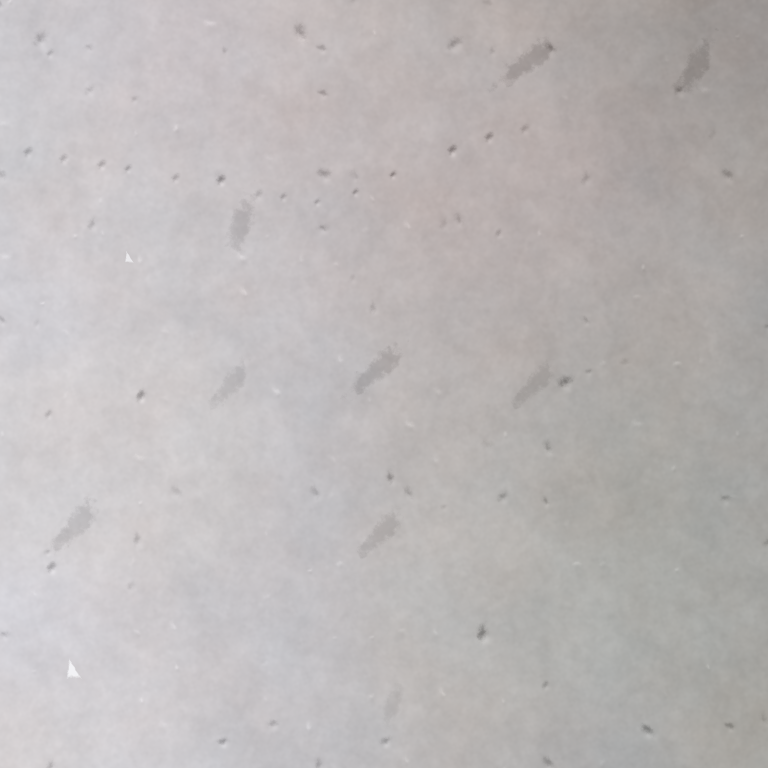
Reproduce this texture procedurally as a Shadertoy shader.

```glsl
// Weathered plaster wall: a light-to-dark wash with faint colour tints and
// layered noise mottling, then sparse pits, a sagging pit trail, slanted
// soft scuffs and two bright chips, all scattered by hashed cells.

const vec3 LIGHT_PLASTER = vec3(0.836, 0.824, 0.832);
const vec3 DARK_PLASTER = vec3(0.660, 0.640, 0.626);
const vec3 PINK_TINT = vec3(0.012, -0.008, -0.006);
const vec3 GREEN_TINT = vec3(-0.014, 0.005, -0.002);
const vec3 BLUE_TINT = vec3(-0.008, -0.002, 0.012);
const vec3 CHIP_WHITE = vec3(0.95, 0.95, 0.96);

float hash(vec2 p) {
    vec3 q = fract(vec3(p.xyx) * 0.1031);
    q += dot(q, q.yzx + 33.33);
    return fract((q.x + q.y) * q.z);
}

vec2 hash2(vec2 p) {
    return vec2(hash(p + 17.3), hash(p + 61.7));
}

float noise(vec2 p) {
    vec2 i = floor(p), f = fract(p);
    f = f * f * (3.0 - 2.0 * f);
    return mix(mix(hash(i), hash(i + vec2(1, 0)), f.x),
               mix(hash(i + vec2(0, 1)), hash(i + vec2(1, 1)), f.x), f.y);
}

// Fractal noise centred on zero
float fbm(vec2 p) {
    float sum = 0.0, amp = 0.5;
    for (int i = 0; i < 5; i++) {
        p = mat2(1.6, 1.2, -1.2, 1.6) * p + 7.1;
        sum += amp * (noise(p) - 0.5);
        amp *= 0.55;
    }
    return sum;
}

float glow(vec2 p, vec2 centre, float radius) {
    vec2 d = (p - centre) / radius;
    return exp(-dot(d, d));
}

vec2 rotate(vec2 p, float angle) {
    float c = cos(angle), s = sin(angle);
    return vec2(c * p.x + s * p.y, c * p.y - s * p.x);
}

// Ragged shadowed hollow with a pale lower lip
float pit(vec2 p, float radius, float angle) {
    vec2 q = rotate(p, angle) * vec2(0.75, 1.25);
    q += radius * 1.2 * vec2(fbm(p * 110.0 + angle), fbm(p * 110.0 - angle));
    return 0.35 * glow(p, vec2(0.5, -1.4) * radius, radius) - glow(q, vec2(0.0), radius);
}

// One pit per chosen cell, kept inside its cell
float scatterPits(vec2 uv, float cells, float chance, float radius) {
    vec2 id = floor(uv * cells);
    vec2 rnd = hash2(id + cells);
    vec2 p = (fract(uv * cells) - mix(vec2(0.3), vec2(0.7), rnd)) / cells;
    float size = radius * mix(0.6, 1.2, rnd.y);
    return step(hash(id + cells * 3.0), chance) * mix(0.3, 1.0, rnd.x) * pit(p, size, 6.28 * rnd.y);
}

// Row of pits that sags to a low point and climbs again
float pitTrail(vec2 uv) {
    float sum = 0.0;
    for (int i = 0; i < 14; i++) {
        vec2 rnd = hash2(vec2(float(i), 5.0));
        float x = 0.01 + 0.05 * (float(i) + 0.7 * rnd.x);
        float y = 0.737 + max(0.17 * (0.43 - x), 0.4 * (x - 0.43));
        vec2 p = uv - vec2(x, y + 0.012 * (rnd.y - 0.5));
        sum += mix(0.4, 1.0, rnd.y) * pit(p, mix(0.0028, 0.0045, rnd.x), 0.8);
    }
    return sum;
}

// Worn, slanted scuff with a soft broken outline
float scuff(vec2 p, float angle, vec2 size) {
    vec2 q = rotate(p, angle) / size;
    float d = length(q) + 1.3 * fbm(p * 30.0 + angle) + 1.2 * fbm(p * 75.0);
    return 1.0 - smoothstep(0.3, 1.25, d);
}

float scatterScuffs(vec2 uv, float cells, float chance) {
    vec2 id = floor(uv * cells);
    vec2 rnd = hash2(id + 9.0);
    vec2 centre = (id + mix(vec2(0.4), vec2(0.6), rnd)) / cells;
    float mark = scuff(uv - centre, mix(0.6, 1.4, rnd.x), vec2(0.046, 0.014) * mix(0.6, 1.0, rnd.y));
    return step(hash(id + 23.0), chance) * mix(0.4, 1.0, rnd.y) * mark;
}

// Three-sided bright flake
float chip(vec2 p, float size) {
    float d = max(abs(p.x + 0.25 * p.y) * 1.8 + p.y * 0.7, -p.y) + 0.5 * size * fbm(p * 120.0);
    return 1.0 - smoothstep(0.5 * size, size, d);
}

void mainImage(out vec4 fragColor, in vec2 fragCoord) {
    vec2 uv = fragCoord / iResolution.xy;

    // Broad wash, darkest toward the upper right
    float across = uv.x + 0.06 * (uv.y - 0.5) + 0.10 * fbm(uv * 2.0);
    vec3 color = mix(LIGHT_PLASTER, DARK_PLASTER, smoothstep(-0.1, 1.05, across));
    color -= 0.07 * glow(uv, vec2(1.05, 1.05), 0.22) + 0.03 * glow(uv, vec2(0.0, 1.05), 0.3);

    // Faint colour patches
    color += PINK_TINT * (glow(uv, vec2(0.65, 0.75), 0.25) + 0.7 * glow(uv, vec2(0.28, 0.95), 0.2));
    color += GREEN_TINT * glow(uv, vec2(0.95, 0.25), 0.35);
    color += BLUE_TINT * smoothstep(0.4, 0.9, noise(uv * 5.0 + 3.0)) * (1.0 - 0.6 * uv.y);
    color += vec3(0.022, -0.004, -0.018) * fbm(uv * 6.0 + 11.0);

    // Mottling and fine grain
    color += 0.050 * fbm(uv * 6.0 + 4.0) + 0.045 * fbm(uv * 22.0);
    color += 0.020 * (noise(rotate(uv, 0.5) * 120.0) - 0.5) + 0.014 * (noise(rotate(uv, 1.1) * 230.0) - 0.5);

    // Surface damage, with small pale crumbs as inverted pits
    float relief = pitTrail(uv) + scatterPits(uv, 9.0, 0.24, 0.0066);
    relief += 0.6 * scatterPits(uv + 0.031, 17.0, 0.16, 0.0048);
    relief -= 0.3 * scatterPits(uv + 0.017, 23.0, 0.14, 0.0036);
    color += 0.23 * relief - 0.085 * scatterScuffs(uv, 5.0, 0.36);

    // Bright chips
    float flakes = chip(uv - vec2(0.094, 0.127), 0.012) + 0.8 * chip(uv - vec2(0.167, 0.664), 0.007);
    fragColor = vec4(mix(color, CHIP_WHITE, clamp(flakes, 0.0, 1.0)), 1.0);
}
```
